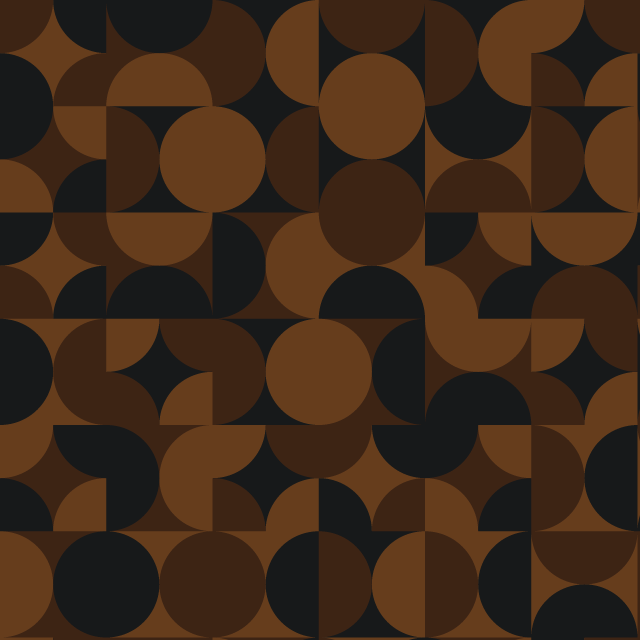
Reproduce this pattern procedurally as a three.js fragment shader.

```glsl
varying vec2 vUv;

const float TILES = 6.0235;  // six whole tiles and a sliver of the next
const int SAMPLES = 4;       // samples per pixel side

const vec3 TAN = vec3(0.40, 0.24, 0.11);
const vec3 BROWN = vec3(0.24, 0.14, 0.08);
const vec3 BLACK = vec3(0.09, 0.097, 0.10);

float hash(vec2 cell, float seed) {
  vec3 p = fract(vec3(cell.xyx + seed) * vec3(0.1031, 0.1030, 0.0973));
  p += dot(p, p.yzx + 33.33);
  return fract((p.x + p.y) * p.z);
}

vec3 palette(float index) {
  float i = mod(index, 3.0);
  return i < 0.5 ? TAN : (i < 1.5 ? BROWN : BLACK);
}

// Picks the part under p: 0 ground, 1 first arcs, 2 second arcs
float tilePart(vec2 p, float kind) {
  vec2 centre = step(0.5, p);
  float part = 1.0 + abs(centre.x - centre.y);  // quarter discs, paired diagonally
  if (kind < 0.5) {                             // half discs at left and right
    part = 1.0 + centre.x;
    centre.y = 0.5;
  } else if (kind < 1.5) {                      // half discs at top and bottom
    part = 1.0 + centre.y;
    centre.x = 0.5;
  }
  return distance(p, centre) < 0.5 ? part : 0.0;
}

// Each tile draws a random shape in a random order of the three colours
vec3 tileColour(vec2 p) {
  vec2 cell = floor(p);
  float kind = floor(3.0 * hash(cell, 17.0));
  float ground = floor(3.0 * hash(cell, 41.0));
  float stride = 1.0 + step(0.5, hash(cell, 73.0));
  return palette(ground + stride * tilePart(p - cell, kind));
}

void main() {
  // Tiles are laid from the upper left
  vec2 p = vec2(vUv.x, 1.0 - vUv.y) * TILES;
  vec2 across = dFdx(p);
  vec2 up = dFdy(p);

  // Average a grid of samples to smooth arcs and seams
  vec3 colour = vec3(0.0);
  for (int y = 0; y < SAMPLES; y++) {
    for (int x = 0; x < SAMPLES; x++) {
      vec2 offset = (vec2(float(x), float(y)) + 0.5) / float(SAMPLES) - 0.5;
      colour += tileColour(p + across * offset.x + up * offset.y);
    }
  }
  gl_FragColor = vec4(colour / float(SAMPLES * SAMPLES), 1.0);
}
```
